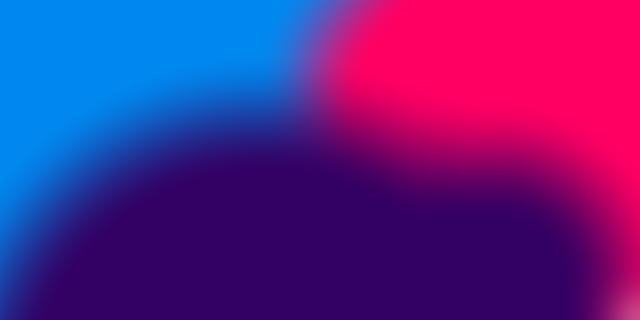
This background is drawn by a WebGL 1 fragment shader. Its source:

```glsl
precision highp float;
// Soft three-colour backdrop: a blue field and a pink field meet along a curved
// seam, and a violet hill with a rounded shoulder rises over both.
// The hill is a smooth union of distance fields; wide smoothsteps do the blur.

uniform vec2 u_resolution;

#define BLUE vec3(0.0, 0.535, 0.94)
#define PINK vec3(1.0, 0.0, 0.385)
#define VIOLET vec3(0.2, 0.0, 0.39)
#define GLOW vec3(0.85, 0.55, 0.68)
#define HILL_BLUR 0.195
#define SEAM_BLUR 0.16
#define UNION_BLEND 0.1
#define GLOW_RADIUS 0.09

// Approximate signed distance to an ellipse.
float ellipseDistance(vec2 p, vec2 radii) {
  return (length(p / radii) - 1.0) * min(radii.x, radii.y);
}

// Signed distance to a box with rounded corners.
float roundedBoxDistance(vec2 p, vec2 halfSize, float radius) {
  vec2 q = abs(p) - halfSize + radius;
  return length(max(q, 0.0)) + min(max(q.x, q.y), 0.0) - radius;
}

// Polynomial smooth minimum.
float smoothUnion(float a, float b, float k) {
  float h = max(k - abs(a - b), 0.0) / k;
  return min(a, b) - h * h * k * 0.25;
}

// Blue to pink, across a seam that leans right and widens near the top.
vec3 skyColor(vec2 p) {
  float rise = clamp((p.y - 0.72) / 0.28, 0.0, 1.0);
  float seamX = 0.97 + 0.12 * rise * rise;
  float blur = SEAM_BLUR + 0.06 * rise;
  return mix(BLUE, PINK, smoothstep(-blur, blur, p.x - seamX));
}

// Broad hill on the left joined to a lower shoulder on the right.
float hillDistance(vec2 p) {
  float hill = ellipseDistance(p - vec2(0.833, -0.302), vec2(0.927, 0.95));
  float shoulder = roundedBoxDistance(p - vec2(1.49, -0.25), vec2(0.45, 0.755), 0.39);
  return smoothUnion(hill, shoulder, UNION_BLEND);
}

void main() {
  // The canvas spans 2 units across and 1 unit up.
  vec2 p = gl_FragCoord.xy / u_resolution * vec2(2.0, 1.0);

  float hillCover = 1.0 - smoothstep(-HILL_BLUR, HILL_BLUR, hillDistance(p));
  vec3 color = mix(skyColor(p), VIOLET, hillCover);

  // Pale glow in the lower right corner.
  vec2 corner = (p - vec2(2.0, 0.0)) / GLOW_RADIUS;
  color = mix(color, GLOW, 0.5 * exp(-dot(corner, corner)));

  gl_FragColor = vec4(color, 1.0);
}
```
